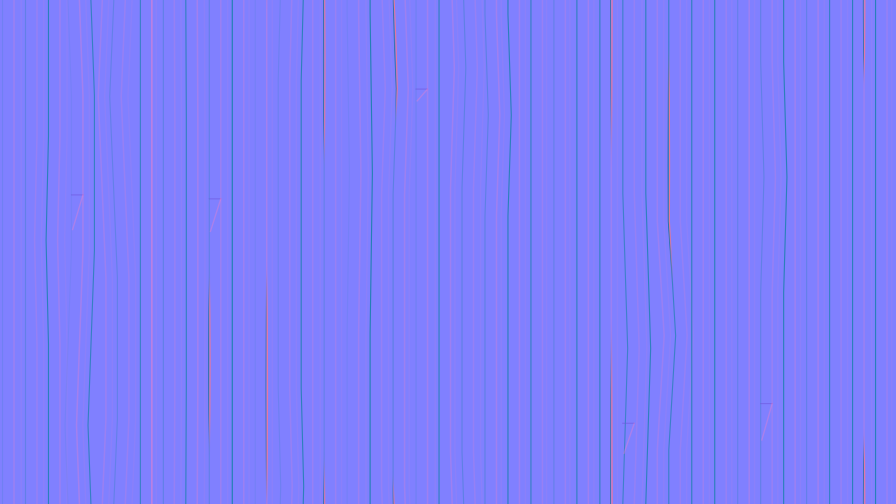
A WebGL 2 fragment shader for this texture map:

```glsl
#version 300 es
precision highp float;
// Normal map of weathered wood cladding: 39 upright slats, each with a groove
// edge facing left and a ridge edge facing right. Hashes choose the depth of
// every edge, its bend, and where it splits; a few slats carry chipped notches.
uniform vec2 u_resolution;
out vec4 fragColor;

const float SLATS = 39.0;

float hash(float id, float salt) {
    return fract(sin(dot(vec2(id, salt), vec2(12.9898, 78.233))) * 43758.5453);
}

// Share of a pixel covered by a line, box filtered
float cover(float d, float halfWidth, float px) {
    float right = min(d + 0.5 * px, halfWidth);
    float left = max(d - 0.5 * px, -halfWidth);
    return clamp((right - left) / px, 0.0, 1.0);
}

// Distance that wraps from top to bottom
float wrapDist(float a, float b) {
    return abs(fract(a - b + 0.5) - 0.5);
}

float segment(vec2 p, vec2 a, vec2 b) {
    vec2 ab = b - a;
    return length(p - a - ab * clamp(dot(p - a, ab) / dot(ab, ab), 0.0, 1.0));
}

void main() {
    vec2 uv = gl_FragCoord.xy / u_resolution;
    float px = SLATS / u_resolution.x;
    float x = uv.x * SLATS - 0.11;

    vec3 faceLeft = vec3(0.08, 0.50, 0.66);
    vec3 faceRight = vec3(0.92, 0.50, 0.80);
    vec3 faceDown = vec3(0.42, 0.32, 0.85);
    vec3 color = vec3(0.50, 0.50, 1.00);

    // Edges: even ids are grooves, odd ids are ridges
    for (int n = -1; n <= 2; n++) {
        float line = floor(x * 2.0) + float(n);
        float id = mod(line, 2.0 * SLATS);
        float slat = floor(id * 0.5);
        float vary = hash(id, 1.0);

        // Neighbouring edges share one kinked bend
        float group = floor(id / 3.0);
        float reach = 0.18 + 0.2 * hash(group, 8.0);
        float bend = (hash(group, 9.0) - 0.5) * 0.7 * step(0.45, hash(group, 5.0));
        bend *= max(0.0, 1.0 - wrapDist(uv.y, hash(group, 7.0)) / reach);
        float d = x - line * 0.5 - bend;

        if (mod(id, 2.0) < 0.5) {
            // Deep grooves: every second slat, then every third, then mixed
            bool regular = slat < 11.0 ? mod(slat, 2.0) < 0.5 && slat > 1.0
                                       : mod(slat, 3.0) > 0.5 && mod(slat, 3.0) < 1.5;
            bool deep = slat < 20.0 ? regular : vary < 0.65;
            float depth = deep ? 0.6 + 0.35 * vary : 0.08 + 0.25 * vary;
            color = mix(color, faceLeft, depth * cover(d, 0.025, px));
        } else {
            float depth = vary > 0.88 ? 0.6 : 0.18 + 0.18 * vary;
            color = mix(color, faceRight, depth * cover(d, 0.033, px));
            // Faint grain beside the ridge
            float grain = d - 0.18 - 0.16 * hash(id, 3.0);
            color = mix(color, faceRight, 0.1 * cover(grain, 0.03, px));
        }

        // Hairline splits that taper off, more common towards the right
        if (hash(id, 11.0) < 0.04 + 0.15 * uv.x) {
            float span = 0.15 + 0.2 * hash(id, 12.0);
            float open = max(0.0, 1.0 - wrapDist(uv.y, hash(id, 13.0)) / span);
            float gap = 0.035 * sqrt(open);
            float show = 0.8 * smoothstep(0.0, 0.5, open);
            color = mix(color, vec3(0.10, 0.42, 0.56), show * cover(d + gap, 0.018, px));
            color = mix(color, vec3(1.0, 0.46, 0.54), show * cover(d - gap, 0.025, px));
        }
    }

    // Notches: a short level cut with a slanted chip under it
    for (int i = 0; i < 5; i++) {
        float id = float(i);
        float column = floor(SLATS * fract(0.24 + 0.618 * id));
        vec2 home = vec2(column, hash(id, 22.0));
        vec2 p = vec2(x - home.x, (uv.y - home.y) * SLATS * u_resolution.y / u_resolution.x);
        vec2 tip = vec2(0.5, 0.0);
        vec2 foot = vec2(0.05, -0.4 - 1.2 * hash(id, 23.0));
        float cut = cover(segment(p, vec2(0.0), tip), 0.025, px);
        float chip = cover(segment(p, tip, foot), 0.03, px);
        color = mix(color, faceDown, 0.5 * cut);
        color = mix(color, faceRight, 0.4 * chip);
    }

    fragColor = vec4(color, 1.0);
}
```
